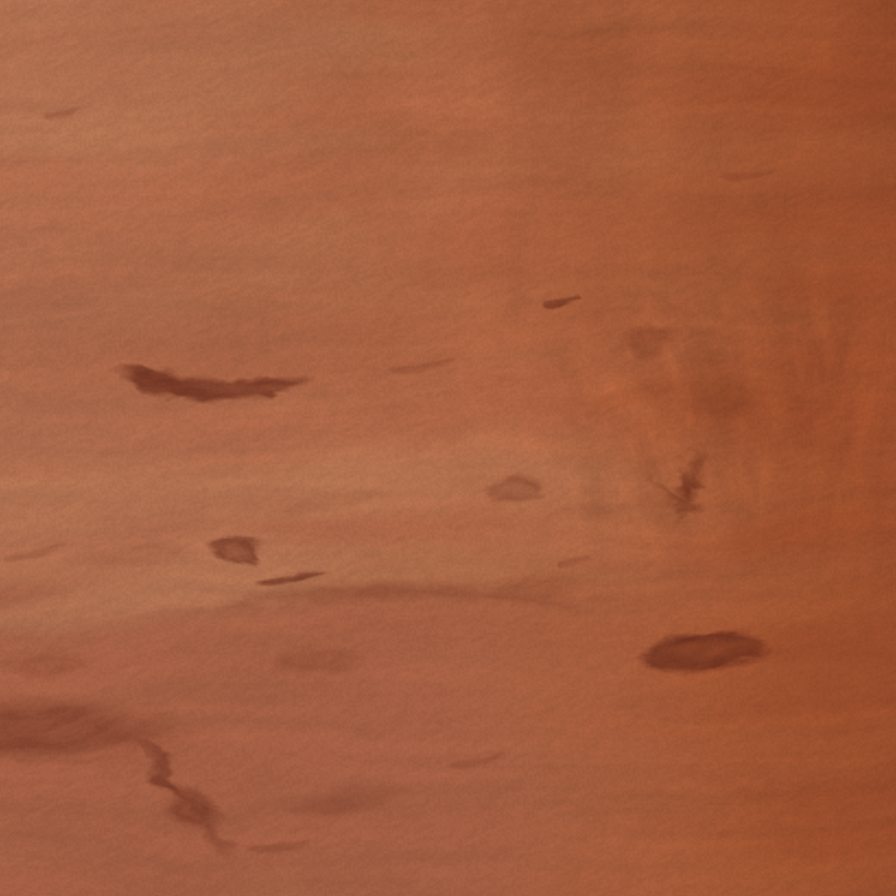
Give the GLSL for this texture, as a Shadertoy shader.

```glsl
// Polished reddish wood board: soft horizontal grain that bends around knots,
// with bark pockets, smoky stains, curly figure, fine slanted pores and tooth.
// Layers of stretched value noise are tinted, then warped masks darken the marks.

const vec3 PALE   = vec3(0.705, 0.452, 0.322);
const vec3 ORANGE = vec3(0.636, 0.336, 0.194);
const vec3 MAUVE  = vec3(0.632, 0.364, 0.262);
const vec3 RUST   = vec3(0.555, 0.262, 0.145);
const vec3 BARK   = vec3(0.400, 0.170, 0.110);

float hash(vec2 p) {
    vec3 q = fract(p.xyx * 0.1031);
    q += dot(q, q.yzx + 33.33);
    return fract((q.x + q.y) * q.z);
}

float noise(vec2 p) {
    vec2 i = floor(p), f = fract(p);
    f = f * f * (3.0 - 2.0 * f);
    float low = mix(hash(i), hash(i + vec2(1, 0)), f.x);
    float high = mix(hash(i + vec2(0, 1)), hash(i + vec2(1, 1)), f.x);
    return mix(low, high, f.y);
}

float fbm(vec2 p) {
    float sum = 0.0, amp = 0.5;
    for (int i = 0; i < 4; i++) {
        sum += amp * noise(p);
        p = p * 2.03 + 17.3;
        amp *= 0.5;
    }
    return sum / 0.9375;
}

vec2 rotate(vec2 p, float angle) {
    float c = cos(angle), s = sin(angle);
    return vec2(c * p.x + s * p.y, c * p.y - s * p.x);
}

// Ragged ellipse with a darker rim
float knot(vec2 p, vec2 center, vec2 radius, float tilt, float blur) {
    vec2 q = rotate(p - center, tilt) / radius;
    float d = length(q) + 0.6 * (fbm(q * 1.7 + center * 40.0) - 0.5);
    float rim = mix(0.68, 1.0, smoothstep(0.2, 0.85, d));
    return rim * (1.0 - smoothstep(1.0 - blur, 1.0 + blur, d));
}

// Tapered stroke along a parabola
float stroke(vec2 p, vec2 center, float halfLength, float bend, float tilt, float width, float blur) {
    vec2 q = rotate(p - center, tilt);
    float t = q.x / halfLength;
    float ragged = 0.6 + 0.8 * noise(q * 70.0 + center * 50.0);
    float taper = width * ragged * sqrt(max(1.0 - t * t, 0.0)) * (1.0 - 0.35 * t);
    float d = abs(q.y - bend * t * t) - taper;
    return (1.0 - smoothstep(-blur, blur, d)) * (1.0 - smoothstep(0.7, 1.0, abs(t)));
}

// Wandering crack between two points, fading at both ends
float crack(vec2 p, vec2 a, vec2 b, float width) {
    p += 0.05 * (vec2(fbm(p * 24.0), fbm(p * 24.0 + 9.0)) - 0.5);
    vec2 ab = b - a;
    float t = clamp(dot(p - a, ab) / dot(ab, ab), 0.0, 1.0);
    float d = length(p - a - ab * t);
    return (1.0 - smoothstep(0.1 * width, 1.7 * width, d)) * (0.4 + 2.4 * t * (1.0 - t));
}

// Grain lifted above and below a knot
float grainBend(vec2 p, vec2 center, float size) {
    vec2 q = (p - center) / size;
    return -0.55 * size * q.y * exp(-dot(q, q));
}

vec3 board(vec2 p, vec2 grain) {
    float cloud = fbm(grain * vec2(2.0, 4.5) + 3.0);
    float bands = fbm(grain * vec2(1.6, 15.0) + 21.0);
    float lines = fbm(grain * vec2(4.0, 65.0) + 5.0);
    float sheen = fbm(p * vec2(10.0, 2.0) + 31.0);

    float redness = smoothstep(0.0, 1.0, p.x + 0.7 * (cloud - 0.5) + 0.45 * (bands - 0.5));
    vec3 color = mix(PALE, ORANGE, redness);
    float low = 1.0 - smoothstep(0.1, 0.7, p.y);
    float dull = smoothstep(0.38, 0.6, bands * 0.5 + cloud * 0.5 + 0.1 * low);
    color = mix(color, MAUVE, dull * (0.4 + 0.6 * low) * (1.0 - smoothstep(0.35, 0.95, p.x)));
    color = mix(color, RUST, 0.6 * smoothstep(0.75, 1.1, p.x + 0.6 * (bands - 0.5)));

    // Cross sheen above, curly figure around the feathered knot
    float sheenArea = smoothstep(0.3, 0.6, p.x) * smoothstep(0.35, 0.7, p.y);
    vec2 away = (p - vec2(0.8, 0.54)) / vec2(0.2, 0.14);
    float curl = fbm(rotate(p, 0.5 * sheen) * vec2(26.0, 15.0) + 3.0 * cloud) - 0.5;
    float shade = 0.12 * (bands - 0.5) + 0.09 * (lines - 0.5);
    shade += 0.16 * sheenArea * (sheen - 0.5) + 0.28 * curl * exp(-dot(away, away));
    return color * (1.0 + shade);
}

float marks(vec2 p) {
    // Bark pocket, sound knots and a forked feathered knot
    float m = 0.62 * stroke(p, vec2(0.235, 0.564), 0.12, 0.024, -0.05, 0.013, 0.004);
    m = max(m, 0.62 * knot(p, vec2(0.263, 0.388), vec2(0.028, 0.016), -0.1, 0.25));
    m = max(m, 0.7 * knot(p, vec2(0.779, 0.273), vec2(0.061, 0.022), 0.12, 0.2));
    m = max(m, 0.34 * knot(p, vec2(0.573, 0.452), vec2(0.028, 0.015), 0.0, 0.35));
    m = max(m, 0.6 * crack(p, vec2(0.75, 0.44), vec2(0.79, 0.49), 0.008));
    m = max(m, 0.5 * crack(p, vec2(0.735, 0.455), vec2(0.775, 0.44), 0.008));
    m = max(m, 0.4 * knot(p, vec2(0.72, 0.62), vec2(0.02, 0.013), 0.0, 0.8));
    // Smoky stain with a crooked tail
    m = max(m, 0.52 * knot(p, vec2(0.05, 0.185), vec2(0.13, 0.028), -0.03, 0.65));
    m = max(m, 0.55 * crack(p, vec2(0.155, 0.18), vec2(0.26, 0.05), 0.009));
    m = max(m, 0.6 * knot(p, vec2(0.215, 0.098), vec2(0.03, 0.017), -0.4, 0.6));
    // Long faint vein
    m = max(m, 0.25 * stroke(p, vec2(0.45, 0.34), 0.23, -0.024, 0.0, 0.007, 0.008));

    // Scattered smudges in the lower part and thin streaks everywhere
    for (int i = 0; i < 9; i++) {
        float k = float(i);
        vec2 jitter = vec2(hash(vec2(k, 3.0)), hash(vec2(k, 8.0)));
        vec2 spot = fract(k * vec2(0.755, 0.57) + vec2(0.26, 0.62) + 0.15 * jitter);
        vec2 size = vec2(0.03 + 0.03 * jitter.x, 0.007 + 0.006 * jitter.y);
        float faint = 0.1 + 0.16 * jitter.y;
        m = max(m, faint * knot(p, vec2(spot.x, 0.08 + 0.56 * spot.y), size, 0.2 * jitter.x, 0.75));
        float reach = 0.02 + 0.025 * jitter.y;
        float dark = mix(0.2, 0.6, step(6.5, k));
        m = max(m, dark * stroke(p, spot.yx, reach, 0.003, 0.35 * jitter.x, 0.004, 0.003));
    }
    return m;
}

void mainImage(out vec4 fragColor, in vec2 fragCoord) {
    vec2 p = fragCoord / iResolution.y;

    // Gently wavy grain
    vec2 grain = p;
    grain.y += 0.08 * (fbm(p * vec2(2.5, 3.5)) - 0.5) - 0.03 * p.x;
    grain.y += grainBend(p, vec2(0.77, 0.48), 0.11) + grainBend(p, vec2(0.2, 0.12), 0.10);
    grain.y += grainBend(p, vec2(0.78, 0.27), 0.07) + grainBend(p, vec2(0.26, 0.39), 0.05);

    // Marks are frayed along the grain
    vec2 fray = vec2(fbm(p * vec2(20.0, 45.0)), fbm(p * vec2(14.0, 30.0) + 7.0)) - 0.5;
    vec3 color = board(p, grain);
    float fiber = 0.6 + 0.8 * fbm(grain * vec2(30.0, 130.0));
    color = mix(color, BARK, clamp(marks(p + fray * vec2(0.03, 0.012)) * fiber, 0.0, 1.0));

    // Slanted pores and fine tooth
    float pores = noise(rotate(p, 0.45) * vec2(70.0, 230.0)) - 0.5;
    float tooth = noise(p * 410.0) - 0.5;
    color *= 1.0 + 0.04 * pores + 0.06 * tooth;
    fragColor = vec4(color, 1.0);
}
```
